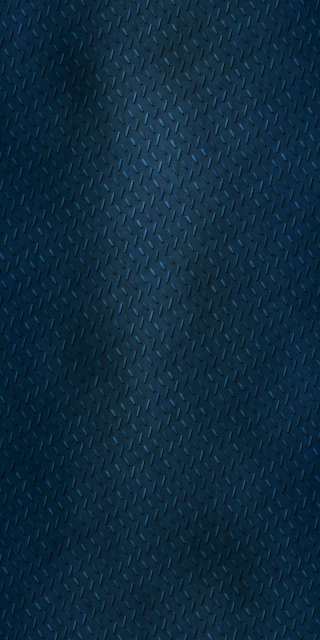
Reproduce this texture procedurally as a WebGL 2 fragment shader.

```glsl
#version 300 es
precision highp float;
// Dark blue steel tread plate: a slanted lattice of two raised lugs under uneven light.
uniform vec2 u_resolution;
out vec4 fragColor;

float hash(vec2 p) {
  return fract(sin(dot(p, vec2(127.1, 311.7))) * 43758.5453);
}

float noise(vec2 p) {
  vec2 i = floor(p), f = fract(p);
  f = f * f * (3.0 - 2.0 * f);
  return mix(mix(hash(i), hash(i + vec2(1, 0)), f.x),
             mix(hash(i + vec2(0, 1)), hash(i + vec2(1, 1)), f.x), f.y);
}

float fbm(vec2 p) {
  float sum = 0.0, gain = 0.5;
  for (int i = 0; i < 4; i++) {
    sum += gain * noise(p);
    p = p * 2.03 + 17.3;
    gain *= 0.5;
  }
  return sum;
}

// Soft elliptical spot
float spot(vec2 p, vec2 center, vec2 size) {
  vec2 d = (p - center) / size;
  return exp(-dot(d, d));
}

// Signed distance to a lug that narrows towards both ends
float lug(vec2 p, vec2 halfAxis, float radius) {
  float t = clamp(dot(p, halfAxis) / dot(halfAxis, halfAxis), -1.0, 1.0);
  return length(p - halfAxis * t) - radius * (1.0 - 0.25 * t * t);
}

// Adds one family of lugs with a tight shadow, faint halo, body and lit flank
vec3 addLugs(vec3 color, vec2 p, vec2 halfAxis, float radius, float light, float seed) {
  mat2 lattice = mat2(-0.0297, -0.0196, 0.0361, -0.0660);
  vec2 q = inverse(lattice) * p;
  vec2 id = round(q);
  vec2 local = lattice * (q - id);
  float wear = hash(id + seed);
  float px = 0.6 / u_resolution.x;

  float shade = lug(local - vec2(0.0020, -0.0036), halfAxis, radius);
  vec3 ground = color * (1.0 - 0.60 * smoothstep(0.0018, -0.0018, shade));
  ground *= 1.0 - 0.15 * smoothstep(0.006, 0.0, shade);

  float body = smoothstep(px, -px, lug(local, halfAxis, radius));
  float flank = clamp(dot(local, vec2(-0.8, 0.6)) / radius, -1.0, 1.0);
  vec3 steel = color * 0.8 + vec3(0.072, 0.150, 0.222) * (0.60 + 0.70 * light);
  steel *= 0.82 + 0.30 * wear + 0.10 * flank;
  return mix(ground, steel, body * (0.74 + 0.26 * wear));
}

void main() {
  vec2 p = gl_FragCoord.xy / u_resolution.x;

  // Uneven light: pale central band, darker sides, sooty patches
  float light = 0.41 + 0.65 * (fbm(p * vec2(5.0, 2.6) + 3.0) - 0.47);
  light += 0.50 * spot(p, vec2(0.46, 1.50), vec2(0.16, 0.42));
  light += 0.22 * spot(p, vec2(0.48, 0.85), vec2(0.22, 0.45));
  light += 0.15 * spot(p, vec2(0.70, 1.75), vec2(0.20, 0.35));
  light -= 0.20 * pow(abs(p.x - 0.5) * 2.0, 2.5);
  float soot = spot(p, vec2(0.57, 1.84), vec2(0.10, 0.16))
             + spot(p, vec2(0.27, 1.68), vec2(0.10, 0.20))
             + spot(p, vec2(0.63, 1.07), vec2(0.09, 0.18))
             + spot(p, vec2(0.34, 0.86), vec2(0.12, 0.25))
             + 0.7 * spot(p, vec2(0.71, 0.22), vec2(0.14, 0.14))
             + 0.6 * spot(p, vec2(0.03, 0.68), vec2(0.12, 0.20));
  light = clamp(light - 0.21 * soot, 0.0, 1.0);

  // Plate colour, greyer in the middle and bluer near the sides
  vec3 color = mix(vec3(0.010, 0.108, 0.170), vec3(0.125, 0.258, 0.350), light);
  float side = smoothstep(0.12, 0.5, abs(p.x - 0.5));
  color += vec3(-0.020, 0.0, 0.020) * side;
  color += vec3(0.010, -0.002, -0.022) * min(soot, 1.0);

  // Fine mottling and grain
  color *= 0.84 + 0.32 * fbm(p * vec2(70.0, 45.0));
  color *= 0.91 + 0.18 * noise(p * 256.0);

  // Steep right-leaning lugs, then shorter left-leaning ones half a step away
  vec2 origin = vec2(0.519, 1.222);
  color = addLugs(color, p - origin, vec2(0.0036, 0.0148), 0.0030, light, 0.0);
  color = addLugs(color, p - origin - vec2(0.0477, -0.0134),
                  vec2(-0.0054, 0.0086), 0.0038, light, 41.0);

  fragColor = vec4(max(color, 0.0), 1.0);
}
```
